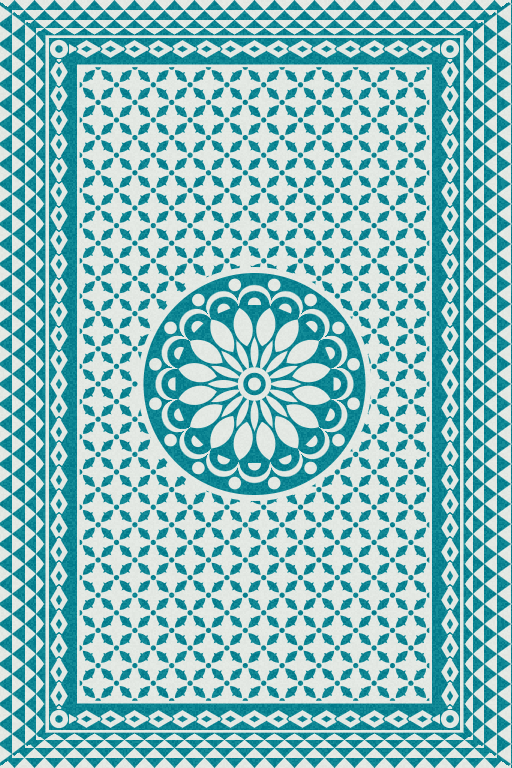
A Shadertoy shader for this pattern:

```glsl
// Teal and white playing-card style panel: floral medallion, leaf lattice, chain and triangle borders.

const float TAU = 6.2831853;
const vec3 PAPER = vec3(0.89, 0.91, 0.89);
const vec3 TEAL = vec3(0.045, 0.515, 0.57);

float hash(vec2 p) {
    vec3 q = fract(vec3(p.xyx) * 0.1031);
    q += dot(q, q.yzx + 33.33);
    return fract((q.x + q.y) * q.z);
}

// Coverage of a signed distance, one pixel wide
float fill(float d, float px) { return clamp(0.5 - d / px, 0.0, 1.0); }

float box(vec2 p, vec2 halfSize) {
    vec2 d = abs(p) - halfSize;
    return max(d.x, d.y);
}

// Pointed leaf along x
float leaf(vec2 p, float len, float width) {
    float r = (len * len + width * width) / (2.0 * width);
    return length(vec2(p.x, abs(p.y) + r - width)) - r;
}

// Fold the plane into n spokes; x runs outward from the centre
vec2 spoke(vec2 p, float n, float turn) {
    float a = atan(p.x, p.y) * n / TAU + turn;
    a = (fract(a + 0.5) - 0.5) * TAU / n;
    return length(p) * vec2(cos(a), sin(a));
}

// Rows of triangles with mitred corners; negative is teal
float triangleBorder(vec2 p, vec2 inner, vec2 depth) {
    vec2 e = (abs(p) - inner) / depth;
    float d = max(e.x, e.y);
    float along = e.x > e.y ? p.y : p.x;
    float row = pow(max(d - 0.1, 0.0) / 0.9, 0.8) * 4.0;
    float wave = abs(fract(along / 20.0 + 0.5 * mod(floor(row), 2.0)) * 2.0 - 1.0);
    float triangles = (wave + fract(row) - 1.0) * 7.0;
    return max(triangles, (0.07 - d) * depth.y);
}

// Interlocked rhombic links; negative is white
float chain(float along, float across, float pitch) {
    float a = abs(along), b = abs(across);
    float q = abs(mod(a + pitch * 0.5, pitch) - pitch * 0.5);
    float rhomb = q * 0.5 + b * 0.86;
    float link = max(rhomb - 7.6, 2.7 - rhomb);
    float seam = abs(mod(a - b * 0.8, pitch) - pitch * 0.36) - 0.9;
    return max(link, a > pitch * 0.5 ? -seam : link);
}

float chainFrame(vec2 p, vec2 halfSize) {
    vec2 q = abs(p) - halfSize;
    float sides = max(chain(p.y, q.x, 24.0), abs(p.y) - halfSize.y + 10.0);
    float ends = max(chain(p.x, q.y, 24.0), abs(p.x) - halfSize.x + 10.0);
    float corner = abs(length(q) - 6.4) - 2.7;
    return min(min(sides, ends), corner);
}

// Alternating diagonal leaves pointing at dots; negative is teal
float lattice(vec2 p, vec2 cell) {
    vec2 id = floor(p / cell + vec2(0.5, 0.0));
    vec2 q = p - (id + vec2(0.0, 0.5)) * cell;
    q.x *= 1.0 - 2.0 * mod(id.x + id.y, 2.0);
    vec2 diagonal = vec2(q.x + q.y, q.x - q.y) * 0.7071;
    float body = leaf(diagonal, 8.4, 3.5);
    float barbs = leaf(diagonal.yx, 5.4, 1.8);
    float tip = q.x + q.y < 0.0 ? -1.0 : 1.0;
    float dotShape = length(q * tip - cell * 0.5) - 2.6;
    return min(min(body, barbs), dotShape);
}

// White ornament inside the teal disc
float rosette(vec2 p) {
    float r = length(p);
    vec2 onAxis = spoke(p, 16.0, 0.0);
    vec2 between = spoke(p, 16.0, 0.5);
    float hub = min(r - 6.5, abs(r - 14.0) - 2.8);
    float thinPetals = leaf(onAxis - vec2(31.0, 0.0), 16.0, 4.0);
    float widePetals = leaf(between - vec2(58.0, 0.0), 19.5, 9.3);
    float u = atan(onAxis.y, onAxis.x) * 32.0 / TAU;
    float archEdge = 82.0 + 17.0 * sqrt(max(1.0 - u * u, 0.0));
    float arch = abs(r - archEdge + 3.0) - 3.0;
    float dome = max(length(onAxis - vec2(80.0, 0.0)) - 6.5, 79.0 - onAxis.x);
    float beads = length(between - vec2(101.0, 0.0)) - 6.3;
    float petals = min(thinPetals, widePetals);
    return min(min(hub, petals), min(arch * 0.75, min(dome, beads)));
}

void mainImage(out vec4 fragColor, in vec2 fragCoord) {
    // Design space is 512 wide by 768 high at any resolution
    vec2 design = fragCoord / iResolution.xy * vec2(512.0, 768.0);
    float px = 512.0 / iResolution.x;
    vec2 p = design - vec2(254.5, 384.0);

    // Nested frames
    float ink = fill(triangleBorder(p, vec2(205.5, 346.0), vec2(51.0, 38.0)), px);
    ink = mix(ink, 1.0, fill(box(p, vec2(205.5, 346.0)), px));
    ink *= 1.0 - fill(chainFrame(p, vec2(195.5, 335.0)), px);
    ink *= 1.0 - fill(box(p, vec2(177.5, 319.5)), px);

    // Leaf field around the medallion
    float field = max(box(p, vec2(174.8, 316.8)), 117.0 - length(p));
    ink = max(ink, fill(max(lattice(p, vec2(18.4, 17.6)), field), px));
    float disc = fill(length(p) - 111.0, px);
    ink = mix(ink, 1.0 - fill(rosette(p), px), disc);

    // Printed paper grain
    float grain = hash(floor(design / 1.5)) - 0.5;
    vec3 color = mix(PAPER + grain * 0.025, TEAL + grain * vec3(0.09, 0.09, 0.07), ink);
    fragColor = vec4(color, 1.0);
}
```
